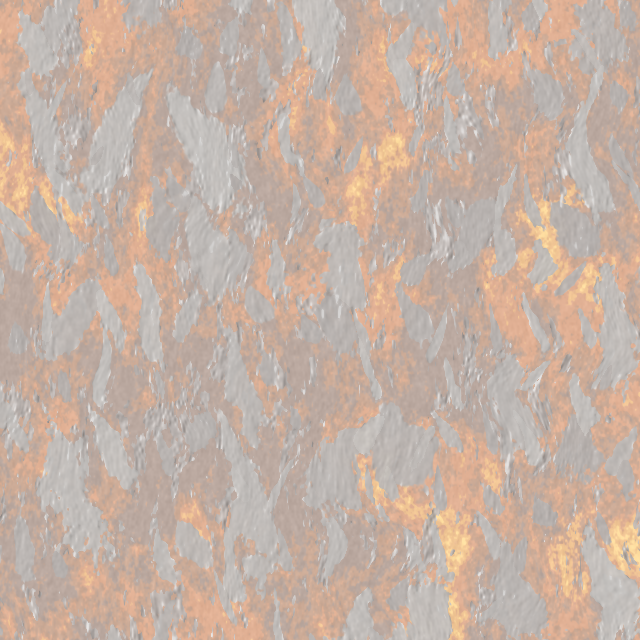
Reproduce this texture procedurally as a WebGL 2 fragment shader.

```glsl
#version 300 es
precision highp float;

uniform vec2 u_resolution;
out vec4 fragColor;

vec2 hash2(vec2 p) {
    vec3 q = fract(p.xyx * vec3(0.1031, 0.1030, 0.0973));
    q += dot(q, q.yzx + 33.33);
    return fract((q.xx + q.yz) * q.zy);
}

float noise(vec2 p) {
    vec2 i = floor(p), f = fract(p);
    f = f * f * (3.0 - 2.0 * f);
    float low = mix(hash2(i).x, hash2(i + vec2(1, 0)).x, f.x);
    float high = mix(hash2(i + vec2(0, 1)).x, hash2(i + vec2(1, 1)).x, f.x);
    return mix(low, high, f.y);
}

// Rough fractal noise, roughly -1..1 with most values near zero
float rough(vec2 p, int octaves) {
    float sum = 0.0, amp = 1.0, power = 0.0;
    for (int i = 0; i < octaves; i++) {
        sum += amp * (noise(p) - 0.5);
        power += amp * amp;
        amp *= 0.74;
        p = mat2(1.98, 0.16, -0.16, 1.98) * p + 17.3;
    }
    return 2.2 * sum / sqrt(power);
}

// Tilted, tapered flakes: x = signed shape value, y = tone of nearest flake
vec2 flakes(vec2 p, vec2 grid, float seed, float ragged) {
    vec2 cell = floor(p * grid), best = vec2(1.0, 0.5);
    for (int y = -1; y <= 1; y++)
    for (int x = -1; x <= 1; x++) {
        vec2 id = cell + vec2(x, y);
        vec2 place = hash2(id + seed), size = hash2(id + seed + 41.0);
        vec2 kind = hash2(id + seed + 83.0);
        if (kind.x > 0.72) continue;
        float angle = kind.y > 0.8 ? -0.45 : 0.05 + 0.55 * kind.y;
        vec2 d = (p * grid - id - 0.15 - 0.7 * place) / grid;
        d = mat2(cos(angle), -sin(angle), sin(angle), cos(angle)) * d;
        float along = d.y * grid.y / (0.26 + 0.34 * size.x);
        float width = (0.11 + 0.2 * size.y * size.y) * (1.0 - 0.45 * clamp(along, -1.0, 1.0));
        float shape = length(vec2(d.x * grid.x / width, along)) - 1.0;
        shape += ragged * (0.15 + 0.5 * place.x);
        if (shape < best.x) best = vec2(shape, size.x);
    }
    return best;
}

float relief(vec2 p) {
    return rough(p * vec2(62.0, 30.0), 3);
}

void main() {
    vec2 p = gl_FragCoord.xy / u_resolution.y;
    vec2 bend = vec2(noise(p * 13.0), noise(p * 13.0 + 51.0)) - 0.5;
    vec2 q = p + 0.025 * bend;
    float region = noise(p * vec2(4.0, 5.0) + 7.0) - 0.5;
    float band = cos(6.2832 * (p.y - 0.14 + 0.03 * bend.x) / 0.57);
    float grain = rough(p * vec2(150.0, 125.0), 2);

    // Rust heat, drawn out vertically and broken up by grain
    float heat = 1.55 * rough(q * vec2(13.0, 7.5) + 3.0, 6);
    heat += 0.75 * region + 0.22 * band + 0.45 * grain;
    vec3 color = mix(vec3(0.73, 0.66, 0.625), vec3(0.80, 0.67, 0.59), smoothstep(-0.75, -0.05, heat));
    color = mix(color, vec3(0.88, 0.69, 0.58), smoothstep(0.1, 0.8, heat));

    // Glowing ochre clusters along the warm bands
    float ochre = heat + 1.3 * (noise(q * vec2(10.0, 12.0) + 90.0) - 0.5) + 0.3 * band;
    color = mix(color, vec3(0.94, 0.77, 0.58), smoothstep(1.2, 1.75, ochre));
    color = mix(color, vec3(0.99, 0.86, 0.62), smoothstep(1.9, 2.6, ochre));

    // Side light over the small surface bumps
    vec2 e = vec2(0.0014, -0.001);
    float light = relief(q - e) - relief(q + e);

    // Thin grey chips in vertical streaks
    float chips = rough(q * vec2(52.0, 21.0) + 130.0, 4);
    chips += 0.9 * (noise(p * vec2(9.0, 6.0) + 30.0) - 0.5) - 0.15 * heat;
    float chipMask = smoothstep(0.52, 0.7, chips);
    vec3 chipColor = vec3(0.735, 0.715, 0.705) + 0.16 * light;
    color = mix(color, chipColor, 0.9 * chipMask);

    // Large and small bare flakes with ragged outlines
    float ragged = rough(q * vec2(38.0, 26.0) + 210.0, 4);
    vec2 large = flakes(q, vec2(7.0, 5.5), 11.0, ragged);
    vec2 small = flakes(q, vec2(15.0, 11.0), 157.0, ragged);
    vec2 flake = large.x < small.x + 0.1 ? large : small;
    float flakeMask = smoothstep(0.07, -0.07, flake.x);
    float rim = exp(-30.0 * flake.x * flake.x);
    vec3 flakeColor = mix(vec3(0.71, 0.69, 0.68), vec3(0.765, 0.755, 0.745), flake.y);
    flakeColor += light * (0.05 + 0.13 * flake.y * rim) + 0.012 * grain;
    color = mix(color, flakeColor, 0.95 * flakeMask);

    // Pale glints on raised chips and flake rims
    float glint = smoothstep(0.3, 0.7, light) * max(chipMask, flakeMask * rim);
    color = mix(color, vec3(0.88, 0.88, 0.88), 0.6 * glint);

    color += (0.018 * grain + 0.025 * light) * (1.0 - flakeMask);
    fragColor = vec4(clamp(color, 0.0, 1.0), 1.0);
}
```
